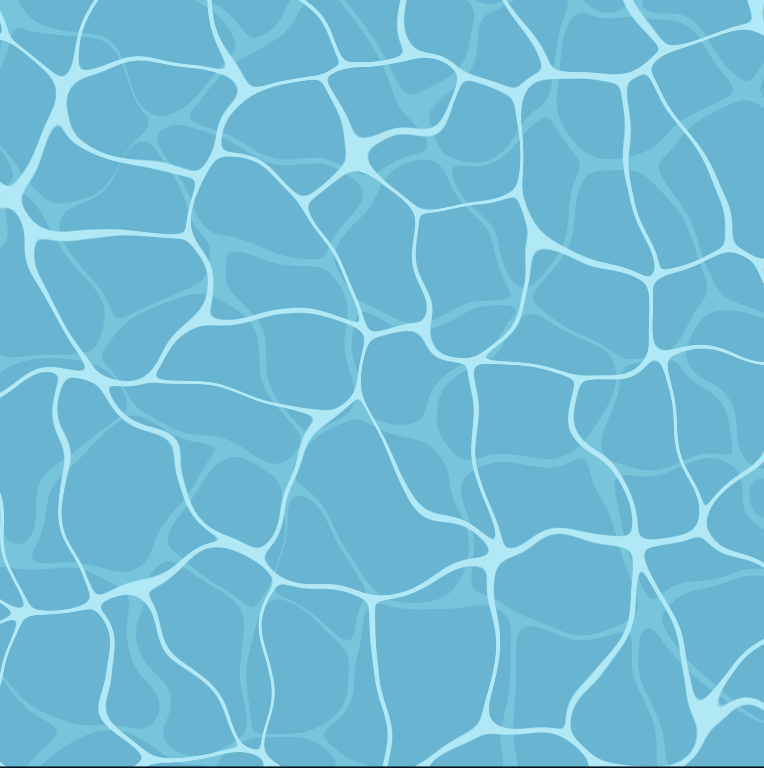
Give the GLSL for this texture, as a Shadertoy shader.

```glsl
// Sunlit pool water: a bright net of caustic lines over a fainter one.
// Each net is the border of warped Voronoi cells; a smooth minimum over the
// border distances rounds the cells and flares the lines where they meet.

vec2 hash2(vec2 p) {
    vec3 q = fract(p.xyx * vec3(0.1031, 0.1030, 0.0973));
    q += dot(q, q.yzx + 33.33);
    return fract((q.xx + q.yz) * q.zy);
}

float cornerSlope(vec2 corner, vec2 offset) {
    float angle = 6.2832 * hash2(corner + 71.0).x;
    return dot(vec2(cos(angle), sin(angle)), offset);
}

float gradientNoise(vec2 p) {
    vec2 i = floor(p), f = fract(p);
    vec2 u = f * f * f * (f * (f * 6.0 - 15.0) + 10.0);
    vec2 e = vec2(1.0, 0.0);
    return mix(mix(cornerSlope(i, f), cornerSlope(i + e, f - e), u.x),
               mix(cornerSlope(i + e.yx, f - e.yx), cornerSlope(i + 1.0, f - 1.0), u.x), u.y);
}

// Leans the cells and bends their straight borders into S-curves
vec2 ripple(vec2 p) {
    vec2 broad = vec2(gradientNoise(p * 3.5), gradientNoise(p * 3.5 + 37.0));
    vec2 fine = vec2(gradientNoise(p * 8.0 + 11.0), gradientNoise(p * 8.0 + 53.0));
    vec2 leaning = vec2(p.x + 0.1 * p.y, p.y);
    return leaning + 0.06 * broad + 0.052 * fine;
}

vec2 seedOffset(vec2 id, vec2 p, vec2 cells) {
    return (id + 0.08 + 0.84 * hash2(id + 5.0)) / cells - p;
}

// Rounded distance to the nearest cell border, in canvas units
float borderDistance(vec2 p, vec2 cells, float rounding) {
    vec2 home = floor(p * cells), nearestId = home, nearest = vec2(9.0);
    for (int y = -1; y <= 1; y++)
    for (int x = -2; x <= 2; x++) {
        vec2 id = home + vec2(x, y);
        vec2 seed = seedOffset(id, p, cells);
        if (dot(seed, seed) < dot(nearest, nearest)) {
            nearest = seed;
            nearestId = id;
        }
    }

    float sum = 0.0;
    for (int y = -2; y <= 2; y++)
    for (int x = -3; x <= 3; x++) {
        if (x == 0 && y == 0) continue;
        vec2 seed = seedOffset(nearestId + vec2(x, y), p, cells);
        float border = dot(0.5 * (nearest + seed), normalize(seed - nearest));
        sum += exp(-border / rounding);
    }
    return -rounding * log(sum);
}

// Coverage of one net of lines whose thickness swells and thins
float causticNet(vec2 p, vec2 cells, float halfWidth, float swell, float rounding) {
    float width = halfWidth + swell * gradientNoise(p * 4.5 + 19.0);
    float edge = 0.7 / iResolution.y;
    float d = borderDistance(ripple(p), cells, rounding);
    return 1.0 - smoothstep(-edge, edge, d - width);
}

void mainImage(out vec4 fragColor, in vec2 fragCoord) {
    vec2 uv = fragCoord / iResolution.y;

    vec3 water = vec3(0.41, 0.71, 0.82);
    vec3 deepLight = vec3(0.47, 0.77, 0.86);
    vec3 surfaceLight = vec3(0.69, 0.91, 0.96);
    vec3 poolRim = vec3(0.02, 0.08, 0.12);

    float deep = causticNet(uv + vec2(7.3, 4.6), vec2(6.4, 4.8), 0.0042, 0.007, 0.008);
    float surface = causticNet(uv + vec2(2.0, 3.0), vec2(7.8, 4.6), 0.0032, 0.002, 0.0055);

    vec3 color = mix(water, deepLight, deep);
    color = mix(color, surfaceLight, surface);

    // Thin dark rim along the lower side
    float rim = 1.0 - smoothstep(0.0015, 0.0025, uv.y);
    fragColor = vec4(mix(color, poolRim, rim), 1.0);
}
```
